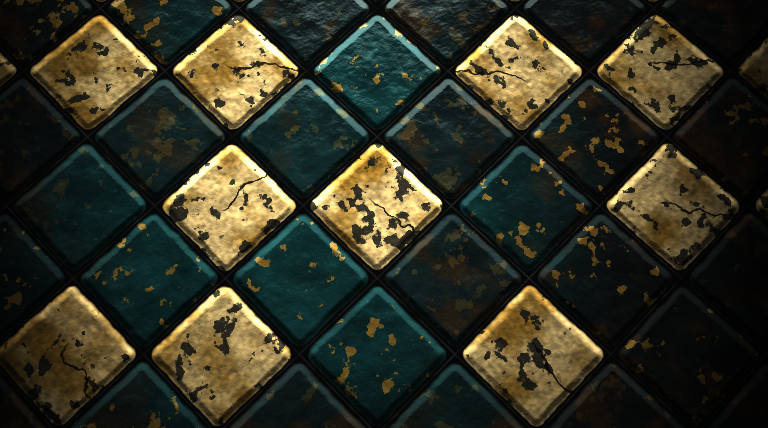
Write a WebGL 1 fragment shader that draws this texture.

```glsl
precision highp float;
// Worn gold and dark teal diamond tiles with black grout, lit from above.
uniform vec2 u_resolution;

const vec3 GROUT = vec3(0.025, 0.03, 0.027);
const vec3 GOLD_LIGHT = vec3(0.95, 0.81, 0.51);
const vec3 GOLD_DEEP = vec3(0.60, 0.44, 0.16);
const vec3 CHARCOAL = vec3(0.075, 0.09, 0.09);
const vec3 TEAL = vec3(0.06, 0.19, 0.19);
const vec3 RUST = vec3(0.25, 0.15, 0.07);
const vec3 SHEEN = vec3(0.50, 0.58, 0.56);
const vec2 UPWARD = vec2(-0.707, 0.707); // screen up, in lattice axes

float hash(vec2 p) {
  return fract(sin(dot(p, vec2(127.1, 311.7))) * 43758.5);
}

float noise(vec2 p) {
  vec2 i = floor(p), f = fract(p);
  f = f * f * (3.0 - 2.0 * f);
  return mix(mix(hash(i), hash(i + vec2(1.0, 0.0)), f.x),
             mix(hash(i + vec2(0.0, 1.0)), hash(i + 1.0), f.x), f.y);
}

float fbm(vec2 p) {
  float sum = 0.0, amp = 0.5;
  for (int i = 0; i < 5; i++) {
    sum += amp * noise(p);
    p = mat2(1.6, 1.2, -1.2, 1.6) * p + 3.7;
    amp *= 0.5;
  }
  return sum;
}

// Diagonal tile coordinates, with the floor tilting slightly away at the top.
vec2 toLattice(vec2 p) {
  vec2 d = p - vec2(-0.016, 0.519);
  d /= 1.0 - 0.146 * d.y;
  float across = d.x / 0.3465, down = -d.y / 0.165;
  return vec2(across + 0.5 * down, across - 0.5 * down);
}

// Signed distance to a chipped, round-cornered tile.
float tileDistance(vec2 f, vec2 g) {
  vec2 q = abs(f) - 0.385;
  float box = length(max(q, 0.0)) + min(max(q.x, q.y), 0.0) - 0.085;
  return box + 0.028 * (fbm(g * 9.0) - 0.5);
}

float relief(vec2 g) {
  vec2 id = floor(g + 0.5);
  float bevel = smoothstep(0.0, 0.075, -tileDistance(g - id, g));
  return bevel * (0.04 + 0.055 * fbm(g * 5.0 + id * 17.3));
}

// Gold fills every other row, except for two dark tiles about a row centre.
float isGold(vec2 id) {
  float row = id.x - id.y, column = 0.5 * (id.x + id.y);
  if (mod(row, 2.0) > 0.5) return 0.0;
  vec2 gap = row < -1.0 ? vec2(0.0) : row < 1.0 ? vec2(-0.5, 1.5) : vec2(1.0);
  return step(0.25, abs(abs(column - gap.x) - gap.y));
}

float crack(vec2 f, vec2 g, float seed) {
  float angle = 6.283 * seed;
  vec2 dir = vec2(cos(angle), sin(angle));
  float bend = 0.3 * (fbm(g * 4.0) - 0.5);
  float line = abs(dot(f, dir) + bend + 0.06);
  float reach = smoothstep(-0.15, 0.0, dot(f, vec2(-dir.y, dir.x)));
  return (1.0 - smoothstep(0.004, 0.016, line)) * reach;
}

vec3 goldTile(vec2 f, vec2 g, vec2 q, float seed, float edge) {
  float stain = fbm(q * 3.0);
  vec3 color = mix(GOLD_LIGHT, GOLD_DEEP, smoothstep(0.35, 0.75, stain));
  color *= 0.82 + 0.36 * noise(q * 28.0);
  float wear = 0.07 * (noise(q * 2.3 + 5.0) - 0.5) + 0.03 * (seed - 0.5);
  float pits = smoothstep(0.60, 0.66, fbm(q * 9.0 + 8.0) + wear);
  color = mix(color, CHARCOAL, 0.85 * pits);
  color = mix(color, GROUT, 0.85 * crack(f, g, seed) * step(0.35, seed));
  return color * (1.0 + 0.25 * smoothstep(-0.06, -0.02, edge));
}

vec3 darkTile(vec2 q, vec2 p, float seed) {
  float teal = 1.0 - smoothstep(0.35, 0.85, length(p - vec2(-0.22, 0.47)));
  teal *= smoothstep(0.1, 0.45, seed) * 0.7 + 0.3;
  vec3 color = mix(CHARCOAL, TEAL, teal) * (0.6 + 0.8 * fbm(q * 4.0));
  float rust = smoothstep(0.48, 0.68, fbm(q * 3.5 + 4.0));
  color = mix(color, RUST, rust * 0.65 * (1.0 - teal));
  float patch = 0.12 * (noise(q * 2.5) - 0.5);
  float flecks = smoothstep(0.63, 0.68, fbm(q * 9.0 + 2.0) + patch);
  return mix(color, GOLD_DEEP, flecks * (0.25 + 0.6 * step(0.5, seed)));
}

void main() {
  vec2 p = gl_FragCoord.xy / u_resolution.y;
  p.x -= 0.5 * u_resolution.x / u_resolution.y;
  vec2 g = toLattice(p), id = floor(g + 0.5), f = g - id;
  vec2 q = g + id * 17.3;
  float seed = hash(id + 2.5), gold = isGold(id);
  float edge = tileDistance(f, g);
  float pixel = 4.2 / u_resolution.y;

  // Surface colour and light on the rough relief
  vec3 color = gold > 0.5 ? goldTile(f, g, q, seed, edge) : darkTile(q, p, seed);
  float slope = (relief(g) - relief(g + 0.012 * UPWARD)) / 0.012;
  color *= clamp(1.0 + 0.75 * slope, 0.3, 1.8);
  float gloss = smoothstep(0.5, 1.0, p.y) * exp(-4.0 * p.x * p.x);
  float glint = smoothstep(0.05, 0.75, slope + 0.25 * gloss);
  color += SHEEN * glint * (0.16 + 0.55 * gloss) * (1.0 - 0.7 * gold);

  // Grout with a faint ridge along the joint
  float joint = 0.5 - max(abs(f.x), abs(f.y));
  float ridge = (1.0 - smoothstep(0.0, 0.014, joint)) * noise(g * 11.0);
  vec3 grout = GROUT + 0.16 * ridge;
  color = mix(color, grout, smoothstep(-pixel, pixel, edge));

  // Overhead pool of light and dim sides
  vec2 fromLamp = p - vec2(-0.08, 0.70);
  float light = exp(-1.25 * dot(fromLamp, fromLamp));
  light *= 1.0 - 0.6 * smoothstep(0.6, 1.0, abs(p.x + 0.03));
  gl_FragColor = vec4(color * light * 1.08, 1.0);
}
```
